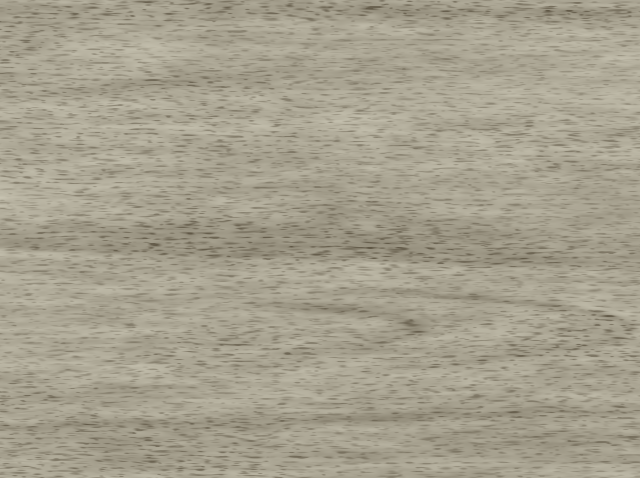
Reproduce this texture procedurally as a Shadertoy shader.

```glsl
// Pale grey-brown wood veneer with horizontal grain.
// Stretched noise gives soft fibres, curved bands give growth rings and
// a cathedral arch, and layers of jittered dashes give the dark pores.

float hash(vec2 p) {
    vec3 q = fract(p.xyx * vec3(0.1031, 0.1030, 0.0973));
    q += dot(q, q.yzx + 33.33);
    return fract((q.x + q.y) * q.z);
}

float noise(vec2 p) {
    vec2 i = floor(p), f = fract(p);
    f = f * f * (3.0 - 2.0 * f);
    return mix(mix(hash(i), hash(i + vec2(1, 0)), f.x),
               mix(hash(i + vec2(0, 1)), hash(i + vec2(1, 1)), f.x), f.y);
}

// Soft stripe around zero
float stripe(float d, float width) {
    return exp(-d * d / (width * width));
}

// Dark on the lower edge, fading upwards
float ringBand(float d, float fade) {
    return smoothstep(-0.012, 0.004, d) * (1.0 - smoothstep(0.0, fade, d));
}

// Approximate distance to a sideways parabola, shortened along the grain
float archDistance(vec2 p, vec2 tip, float bend) {
    vec2 d = p - tip;
    return (d.x + bend * d.y * d.y) / length(vec2(2.5, 2.0 * bend * d.y));
}

// One tapered dash per cell, with rows shifted at random
float poreLayer(vec2 p, vec2 cells, float seed) {
    vec2 q = p * cells + seed * 7.3;
    float row = floor(q.y);
    q.x += 19.0 * hash(vec2(row, seed));
    vec2 id = vec2(floor(q.x), row) + seed * 31.0;
    vec2 center = vec2(mix(0.38, 0.62, hash(id + 5.1)), mix(0.3, 0.7, hash(id + 9.7)));
    vec2 size = vec2(mix(0.14, 0.38, hash(id + 2.3)), mix(0.2, 0.3, hash(id + 3.9)));
    vec2 f = (fract(q) - center) / size;
    f.y += 0.35 * f.x * (hash(id + 6.4) - 0.5);
    float strength = hash(id + 1.7);
    return (1.0 - smoothstep(0.15, 1.0, length(f))) * strength;
}

// Darkness of the growth rings
float growthRings(vec2 p) {
    float dark = 0.075 * ringBand(p.y - 0.49 + 0.043 * p.x, 0.11);
    dark += 0.05 * stripe(p.y - 0.488 + 0.043 * p.x, 0.007) * (1.0 - 0.4 * p.x);
    dark += 0.055 * stripe(p.y - 0.98, 0.018);
    dark += 0.045 * stripe(p.y - 0.80 - 0.085 * p.x, 0.012) * (1.0 - smoothstep(0.3, 1.1, p.x));
    dark += 0.03 * stripe(p.y - 0.65, 0.012) * smoothstep(0.8, 1.3, p.x);
    dark += 0.065 * stripe(p.y - 0.107 - 0.022 * p.x, 0.009);
    dark += 0.03 * stripe(p.y - 0.06, 0.04);
    dark += 0.045 * stripe(p.y - 0.155, 0.006) * stripe(p.x - 0.74, 0.2);

    // Nested cathedral arches
    float outer = archDistance(p, vec2(1.32, 0.307), 75.0);
    float inner = archDistance(p, vec2(0.89, 0.312), 90.0);
    float outerFade = smoothstep(0.6, 1.1, p.x) * (p.y > 0.307 ? 1.0 : 0.65);
    dark += outerFade * (0.085 * stripe(outer, 0.006)
          + 0.03 * stripe(outer + 0.008, 0.016));
    dark += smoothstep(0.35, 0.85, p.x) * 0.08 * stripe(inner + 0.005, 0.012);
    return dark;
}

void mainImage(out vec4 fragColor, in vec2 fragCoord) {
    vec2 p = fragCoord / iResolution.y;

    // Gentle waviness of the grain
    vec2 grain = p;
    grain.y += 0.022 * (noise(p * vec2(1.6, 3.5) + 4.0) - 0.5);
    grain.y += 0.007 * (noise(p * vec2(6.0, 14.0) + 11.0) - 0.5);

    float rings = growthRings(mix(p, grain, 0.6));

    // Fibres from broad mottling to fine streaks
    float patches = noise(grain * vec2(1.5, 9.0) + 21.0) - 0.5;
    float streaks = noise(grain * vec2(4.0, 42.0) + 37.0) - 0.5;
    float fibres = noise(grain * vec2(13.0, 110.0) + 53.0) - 0.5;
    float fuzz = noise(grain * vec2(45.0, 190.0) + 71.0) - 0.5;
    float tone = 0.055 * patches + 0.06 * streaks + 0.075 * fibres + 0.045 * fuzz;

    // Pores gather in the darker wood
    float pores = 0.0;
    for (int i = 0; i < 5; i++) {
        float k = float(i);
        vec2 cells = vec2(10.0 + 3.5 * k, 78.0 + 9.0 * k);
        pores += poreLayer(grain + vec2(0.0, 0.004 * k * p.x), cells, k + 1.0);
    }
    float density = 0.7 + 0.7 * noise(grain * vec2(2.5, 11.0) + 90.0) + 3.0 * rings;
    tone -= 0.135 * min(pores, 1.2) * density + rings;

    vec3 paleWood = vec3(0.689, 0.669, 0.599);
    vec3 color = paleWood + tone * vec3(0.96, 1.0, 1.0);
    fragColor = vec4(clamp(color, 0.0, 1.0), 1.0);
}
```
